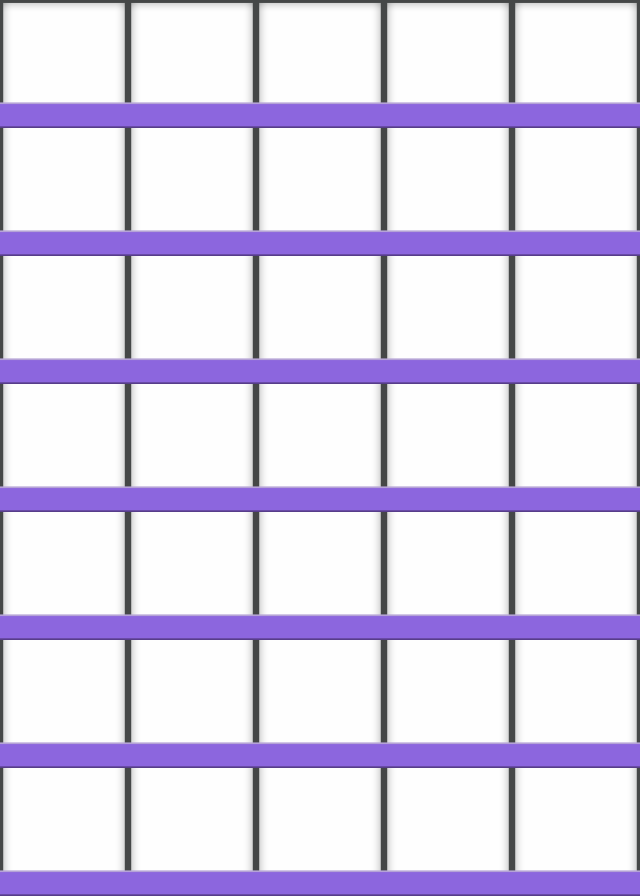
Reproduce this pattern procedurally as a Shadertoy shader.

```glsl
// Glossy violet bars crossing a grid of thin charcoal posts on softly shaded white cells.
#define GRID vec2(5.0, 7.0)
#define POST_WIDTH 0.050
#define RAIL_WIDTH 0.046
#define BAR_HEIGHT 0.200
#define BEVEL 0.013
#define SHADOW_REACH 0.080
#define SHADOW_DEPTH 0.170
#define PAPER vec3(0.995)
#define CHARCOAL vec3(0.27, 0.28, 0.28)
#define VIOLET vec3(0.55, 0.40, 0.87)
#define VIOLET_LIGHT vec3(0.71, 0.64, 0.84)
#define VIOLET_DARK vec3(0.34, 0.24, 0.54)

// Signed offset to the nearest multiple of period
float wrapOffset(float x, float period) {
    return (fract(x / period + 0.5) - 0.5) * period;
}

// Antialiased coverage where the distance is negative
float coverage(float dist, float pixel) {
    return clamp(0.5 - dist / pixel, 0.0, 1.0);
}

// Soft shade that fades out away from an edge
float shadow(float dist) {
    float fade = 1.0 - clamp(dist / SHADOW_REACH, 0.0, 1.0);
    return SHADOW_DEPTH * fade * fade;
}

void mainImage(out vec4 fragColor, in vec2 fragCoord) {
    vec2 cell = fragCoord / iResolution.xy * GRID;
    vec2 pixel = GRID / iResolution.xy;

    // Posts on every column boundary, one rail on the tile boundary
    float post = abs(wrapOffset(cell.x, 1.0)) - 0.5 * POST_WIDTH;
    float rail = abs(wrapOffset(cell.y, GRID.y)) - 0.5 * RAIL_WIDTH;

    // White cells with an inner shadow
    float light = (1.0 - shadow(post)) * (1.0 - shadow(rail));
    vec3 color = PAPER * light;
    float frame = max(coverage(post, pixel.x), coverage(rail, pixel.y));
    color = mix(color, CHARCOAL, frame);

    // Bars with a light upper and a dark lower bevel
    float height = wrapOffset(cell.y - 0.5 * BAR_HEIGHT, 1.0);
    float halfBar = 0.5 * BAR_HEIGHT;
    vec3 bar = mix(VIOLET, VIOLET_LIGHT, coverage(halfBar - BEVEL - height, pixel.y));
    bar = mix(bar, VIOLET_DARK, coverage(height + halfBar - BEVEL, pixel.y));
    color = mix(color, bar, coverage(abs(height) - halfBar, pixel.y));

    fragColor = vec4(color, 1.0);
}
```
